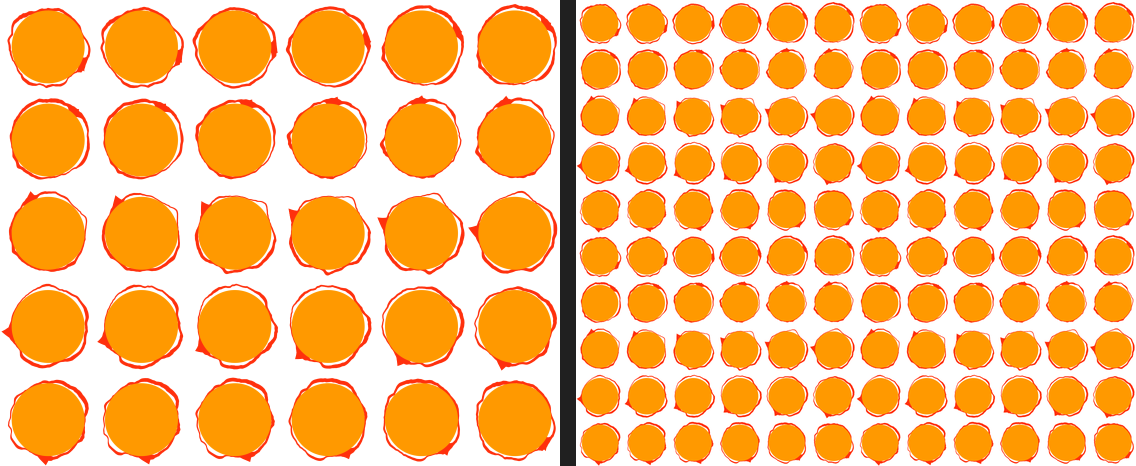
Left, the tile; right, the same tile 2 across and 2 down.
Give the GLSL for this pattern, as a Shadertoy shader.

```glsl
// A 6 by 5 sheet of orange discs, each over a ragged red ring of flame.
// Read row by row from the top, the ring turns once in 30 cells and morphs
// slowly; its edges are wrapping noise in polar coordinates.

#define GRID vec2(6.0, 5.0)
#define CENTER vec2(0.516, 0.497)
#define DISC_RADIUS 0.391
#define FLAME_HEIGHT 0.064
#define SPIKE_WIDTH 0.27
#define START_ANGLE -0.44
#define MORPH_STEPS 6.0
#define SAMPLES 3
#define ORANGE vec3(1.0, 0.6, 0.0)
#define RED vec3(1.0, 0.19, 0.05)
#define PAPER vec3(1.0)

const float TAU = 6.2831853;

float hash(vec2 p) {
    vec3 q = fract(vec3(p.xyx) * 0.1031);
    q += dot(q, q.yzx + 33.33);
    return fract((q.x + q.y) * q.z);
}

// Value noise that repeats after the given whole periods.
float wrapNoise(vec2 p, vec2 period, float seed) {
    vec2 i = floor(p), f = fract(p);
    f = f * f * (3.0 - 2.0 * f);
    vec2 lo = mod(i, period) + seed;
    vec2 hi = mod(i + 1.0, period) + seed;
    return mix(mix(hash(lo), hash(vec2(hi.x, lo.y)), f.x),
               mix(hash(vec2(lo.x, hi.y)), hash(hi), f.x), f.y);
}

// Noise around the ring (turn 0..1) and through the cycle (phase 0..1).
float ringNoise(float turn, float phase, float lobes, float seed) {
    vec2 period = vec2(lobes, MORPH_STEPS);
    return wrapNoise(vec2(turn, phase) * period, period, seed);
}

// 1 inside the flame ring, 0 outside.
float flameMask(vec2 p, float phase, float px) {
    float r = length(p);
    float angle = atan(p.y, p.x) - START_ANGLE - TAU * phase;

    // Shear the angle with height so that the tips lean.
    float lean = ringNoise(fract(angle / TAU), phase, 7.0, 71.0) - 0.35;
    angle += 3.5 * lean * max(r - DISC_RADIUS, 0.0);
    float turn = fract(angle / TAU);

    // Rounded lobes with a finer ragged edge.
    float lobes = 0.72 * ringNoise(turn, phase, 15.0, 11.0)
                + 0.28 * ringNoise(turn, phase, 37.0, 29.0);
    lobes = smoothstep(0.15, 0.95, lobes);
    float rag = ringNoise(turn, phase, 110.0, 43.0) - 0.5;
    float crest = DISC_RADIUS + 0.009 + FLAME_HEIGHT * lobes + 0.007 * rag;

    // The band is heavier on one side and thins to open arches on the other.
    float heavy = 0.5 + 0.5 * cos(angle - 1.9);
    float band = 0.011 + 0.018 * heavy
               + 0.030 * ringNoise(turn, phase, 19.0, 57.0) * lobes;

    // One long spike, tallest a little past the middle of the cycle.
    float height = 0.093 - 0.02 * cos(TAU * (phase - 0.1));
    float offset = abs(fract(turn + 0.5) - 0.5) * TAU;
    float spike = height * pow(max(1.0 - offset / SPIKE_WIDTH, 0.0), 1.6);
    crest = max(crest, DISC_RADIUS + spike + 0.004 * rag);
    band += 1.5 * spike;

    float outer = 1.0 - smoothstep(-px, px, r - crest);
    float inner = smoothstep(-px, px, r - crest + band);
    return outer * inner;
}

vec3 sunSheet(vec2 uv, float px) {
    vec2 cell = mod(floor(uv), GRID);
    vec2 p = fract(uv) - CENTER;
    float frame = cell.x + GRID.x * (GRID.y - 1.0 - cell.y);
    float phase = frame / (GRID.x * GRID.y);

    vec3 color = mix(PAPER, RED, flameMask(p, phase, px));
    float disc = 1.0 - smoothstep(-px, px, length(p) - DISC_RADIUS);
    return mix(color, ORANGE, disc);
}

void mainImage(out vec4 fragColor, in vec2 fragCoord) {
    // Average a small block of samples to smooth the steep flame sides.
    float px = 0.3 * GRID.y / iResolution.y;
    vec3 sum = vec3(0.0);
    for (int y = 0; y < SAMPLES; y++) {
        for (int x = 0; x < SAMPLES; x++) {
            vec2 jitter = (vec2(x, y) + 0.5) / float(SAMPLES) - 0.5;
            sum += sunSheet((fragCoord + jitter) / iResolution.xy * GRID, px);
        }
    }
    fragColor = vec4(sum / float(SAMPLES * SAMPLES), 1.0);
}
```
